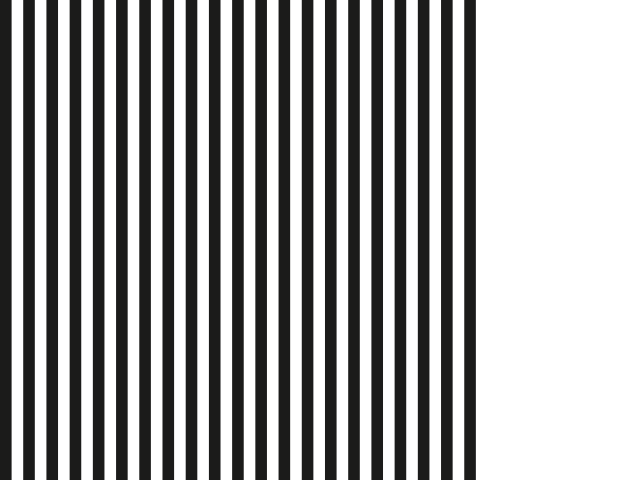
Write a Shadertoy shader that draws this pattern.

```glsl
#define STRIPE_COUNT 21.0
#define PERIOD 0.03627
#define DUTY 0.5
#define INK vec3(0.106, 0.106, 0.102)
#define PAPER vec3(1.0)

// Signed distance to the nearest stripe, negative inside
float stripeDistance(float x) {
    float index = clamp(floor(x / PERIOD + 0.5 - 0.5 * DUTY), 0.0, STRIPE_COUNT - 1.0);
    float center = (index + 0.5 * DUTY) * PERIOD;
    return abs(x - center) - 0.5 * DUTY * PERIOD;
}

void mainImage(out vec4 fragColor, in vec2 fragCoord) {
    float x = fragCoord.x / iResolution.x;

    // Edge coverage over one pixel
    float pixelWidth = 1.0 / iResolution.x;
    float coverage = clamp(0.5 - stripeDistance(x) / pixelWidth, 0.0, 1.0);

    fragColor = vec4(mix(PAPER, INK, coverage), 1.0);
}
```
